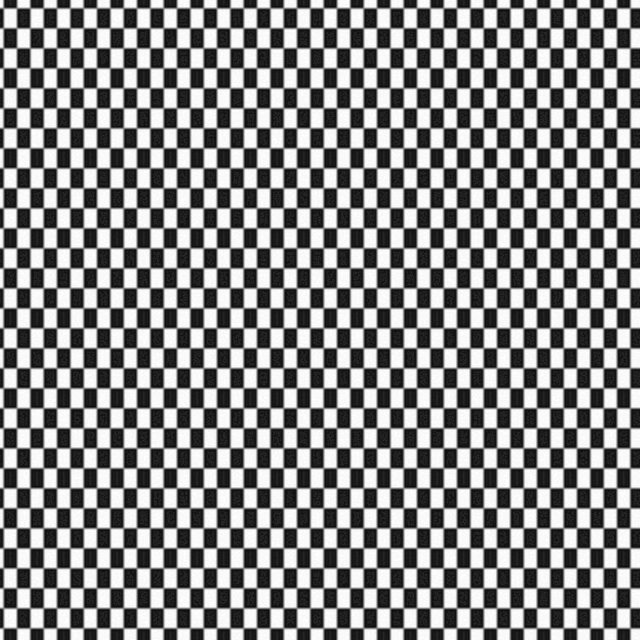
A three.js fragment shader for this pattern:

```glsl
// Black and white checkerboard of upright cells, 48 across and 32 down, with soft edges and mottled blacks.
varying vec2 vUv;

vec2 hash2(vec2 p) {
  return fract(sin(vec2(dot(p, vec2(12.99, 78.23)), dot(p, vec2(39.35, 11.14)))) * 4375.85);
}

// Distance to the nearest scattered point; wraps after one canvas.
float cellular(vec2 uv, float count) {
  vec2 p = uv * count;
  vec2 base = floor(p);
  float nearest = 2.0;
  for (int y = -1; y <= 1; y++) {
    for (int x = -1; x <= 1; x++) {
      vec2 cell = base + vec2(float(x), float(y));
      nearest = min(nearest, distance(p, cell + hash2(mod(cell, count))));
    }
  }
  return nearest;
}

void main() {
  vec2 grid = vUv * vec2(48.0, 32.0) + vec2(-0.28, 0.42);
  vec2 cell = floor(grid);
  vec2 local = fract(grid);

  // Distance to the cell borders, in canvas units
  vec2 border = min(local, 1.0 - local) / vec2(48.0, 32.0);
  vec2 ramp = smoothstep(-0.0031, 0.0031, border) * 2.0 - 1.0;
  float coverage = ramp.x * ramp.y;

  // Fine grain, with upright streaks in every fourth row
  float grain = 1.0 - smoothstep(0.15, 0.8, cellular(vUv, 288.0));
  float streaks = 0.5 - 0.5 * cos(local.x * 18.8496);
  float streakRow = 1.0 - step(0.5, mod(cell.y, 4.0));
  float texture = mix(grain, streaks, streakRow * 0.75);

  // Blacks lighten towards the middle, whites stay almost clean
  float inner = smoothstep(0.002, 0.006, min(border.x, border.y));
  float black = 0.045 + 0.03 * inner + 0.075 * texture * inner;
  float white = 0.995 - 0.025 * grain;

  float isWhite = mod(cell.x + cell.y, 2.0);
  float tone = mix(0.515, mix(black, white, isWhite), coverage);
  gl_FragColor = vec4(vec3(tone), 1.0);
}
```
